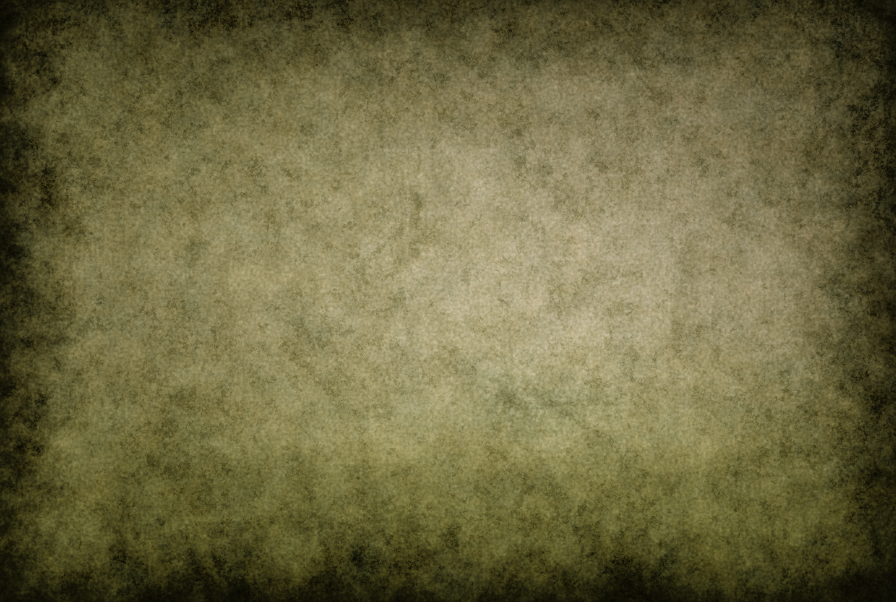
A Shadertoy shader for this texture:

```glsl
vec2 gradientAt(vec2 cell) {
    vec3 h = fract(cell.xyx * vec3(0.1031, 0.1030, 0.0973));
    h += dot(h, h.yzx + 33.33);
    float angle = 6.2832 * fract((h.x + h.y) * h.z);
    return vec2(cos(angle), sin(angle));
}

float gradientNoise(vec2 p) {
    vec2 i = floor(p), f = fract(p);
    vec2 w = f * f * f * (f * (f * 6.0 - 15.0) + 10.0);
    vec2 e = vec2(1.0, 0.0);
    float low = mix(dot(gradientAt(i), f),
                    dot(gradientAt(i + e.xy), f - e.xy), w.x);
    float high = mix(dot(gradientAt(i + e.yx), f - e.yx),
                     dot(gradientAt(i + e.xx), f - e.xx), w.x);
    return 1.4 * mix(low, high, w.y);
}

float fbm(vec2 p, float gain) {
    float sum = 0.0, amplitude = 0.5;
    for (int i = 0; i < 5; i++) {
        sum += amplitude * gradientNoise(p);
        p = mat2(1.6, 1.2, -1.2, 1.6) * p + 17.3;
        amplitude *= gain;
    }
    return sum;
}

// Soft oval spot, one at its centre
float spot(vec2 uv, vec2 centre, vec2 radius) {
    vec2 d = (uv - centre) / radius;
    return exp(-dot(d, d));
}

void mainImage(out vec4 fragColor, in vec2 fragCoord) {
    vec2 uv = fragCoord / iResolution.xy;
    vec2 p = fragCoord / iResolution.y;

    float clouds = fbm(p * 4.5 + 4.0, 0.65);
    float mottle = fbm(p * 17.0 + 31.0, 0.85);
    float grain = gradientNoise(p * 150.0) + gradientNoise(p * 231.0 + 9.0);

    // Broad light, brightest right of the middle
    float tone = 0.49 + 0.5 * spot(uv, vec2(0.56, 0.51), vec2(0.42, 0.43));
    tone += 0.07 * spot(uv, vec2(0.67, 0.38), vec2(0.09, 0.12));
    tone += 0.08 * spot(uv, vec2(0.43, 0.28), vec2(0.04, 0.05));

    // Darker lower band and worn patches
    tone -= 0.11 * (1.0 - smoothstep(0.17, 0.31, uv.y + 0.06 * clouds));
    tone -= 0.06 * smoothstep(0.68, 0.9, uv.y);
    float patchMask = spot(uv, vec2(0.59, 0.33), vec2(0.07, 0.05));
    tone -= patchMask * (0.13 - 0.2 * mottle);
    tone -= 0.1 * spot(uv, vec2(0.87, 0.76), vec2(0.09, 0.13));
    tone -= 0.09 * spot(uv, vec2(0.22, 0.9), vec2(0.12, 0.08));

    // Vertical drips
    float drips = gradientNoise(vec2(p.x * 45.0, p.y * 2.5))
                + 0.6 * gradientNoise(vec2(p.x * 110.0 + 7.0, p.y * 6.0));
    float dripMask = 0.2 + 0.7 * spot(uv, vec2(0.46, 0.73), vec2(0.07, 0.22))
                   + 0.6 * spot(uv, vec2(0.76, 0.5), vec2(0.04, 0.16));
    tone -= 0.1 * dripMask * max(drips, 0.0);
    float stain = spot(uv, vec2(0.215, 0.59), vec2(0.009, 0.07))
                + spot(uv, vec2(0.465, 0.65), vec2(0.005, 0.13))
                + 0.6 * spot(uv, vec2(0.76, 0.52), vec2(0.012, 0.1));
    tone -= stain * clamp(0.07 - 0.2 * mottle, 0.0, 0.16);

    // Soft burnt border with a slightly ragged rim
    vec2 q = uv + vec2(0.025, 0.04) * clouds;
    float ragged = 0.02 * mottle;
    float border = smoothstep(-0.035, 0.105, q.x + ragged)
                 * smoothstep(-0.06, 0.14, 1.0 - q.x + ragged)
                 * smoothstep(-0.12, 0.17, 1.0 - q.y + ragged)
                 * smoothstep(-0.045, 0.16, q.y + ragged);
    tone *= border;

    // Mottling, dark flecks, hairline cracks and grain
    float wear = 0.35 + 0.65 * smoothstep(0.0, 0.6, border);
    tone += wear * (0.11 * clouds + 0.13 * mottle + 0.085 * grain);
    float flecks = smoothstep(0.12, 0.55, fbm(p * 34.0 + 70.0, 0.85) - 0.5 * clouds);
    tone -= 0.13 * wear * flecks;
    float crackField = abs(gradientNoise(p * 21.0 + 1.2 * mottle));
    float cracks = (1.0 - smoothstep(0.0, 0.05, crackField)) * smoothstep(0.0, 0.35, 0.1 - clouds - mottle);
    tone = clamp(tone + 0.01 - 0.09 * wear * cracks, -0.1, 1.15);

    // Dark olive to pale straw
    vec3 colour = vec3(0.085, 0.08, 0.025) + tone * vec3(0.61, 0.58, 0.25);
    colour.b += 0.23 * tone * tone;

    // Greener at the lower left, greyer at the upper right
    float green = smoothstep(0.5, 0.05, uv.y);
    float grey = smoothstep(0.9, 1.8, uv.x + uv.y);
    colour += tone * green * vec3(-0.02, 0.0, -0.07);
    colour += tone * grey * vec3(-0.005, -0.02, 0.04);
    colour += patchMask * vec3(-0.02, 0.0, 0.015);
    float tint = gradientNoise(p * 14.0 + 50.0) + gradientNoise(p * 57.0);
    colour += 0.012 * wear * tint * vec3(0.7, -0.1, -1.0);
    colour *= 1.0 - 0.4 * (1.0 - border) * smoothstep(0.25, 0.0, tone);

    fragColor = vec4(clamp(colour, 0.0, 1.0), 1.0);
}
```
